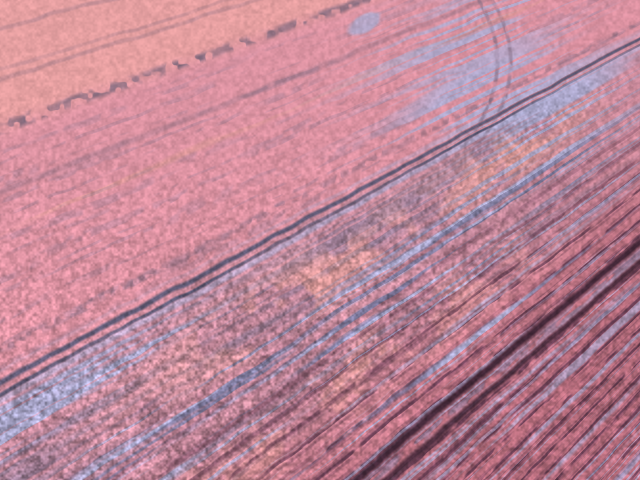
Reproduce this texture procedurally as a WebGL 2 fragment shader.

```glsl
#version 300 es
precision highp float;
// An oblique aerial view of a pink crop field with rows, wheel tracks and
// flattened blue streaks. Rows are straight lines through one vanishing point:
// each is a constant "row" value, broken up by stretched value noise.
uniform vec2 u_resolution;
out vec4 fragColor;

float hash(vec2 p) {
  p = fract(p * vec2(0.1031, 0.1137));
  p += dot(p, p.yx + 33.33);
  return fract((p.x + p.y) * p.x * 7.31);
}

float noise(vec2 p) {
  vec2 i = floor(p), f = fract(p);
  f = f * f * (3.0 - 2.0 * f);
  i += 200.0;
  return mix(mix(hash(i), hash(i + vec2(1, 0)), f.x),
             mix(hash(i + vec2(0, 1)), hash(i + vec2(1, 1)), f.x), f.y);
}

float fbm(vec2 p) {
  float sum = 0.0, amp = 0.5;
  for (int i = 0; i < 4; i++) {
    sum += amp * noise(p);
    p = p * 2.03 + 17.0;
    amp *= 0.5;
  }
  return sum / 0.94;
}

// Soft line of half width w around zero
float line(float d, float w) { return 1.0 - smoothstep(w * 0.2, w * 1.4, abs(d)); }

// Soft elliptical patch
float patchAt(vec2 q, vec2 centre, vec2 radius) {
  vec2 d = (q - centre) / radius;
  return exp(-dot(d, d));
}

void main() {
  vec2 p = gl_FragCoord.xy / u_resolution.y;
  float row = (p.y - 0.61 * p.x) / (1.0 - 0.36 * p.x);
  vec2 q = vec2(p.x, row);

  vec3 pink = vec3(0.86, 0.57, 0.63), salmon = vec3(0.90, 0.62, 0.62);
  vec3 rose = vec3(0.72, 0.43, 0.49), plum = vec3(0.34, 0.20, 0.29);
  vec3 mauve = vec3(0.56, 0.47, 0.57), slate = vec3(0.43, 0.43, 0.57);
  vec3 sky = vec3(0.67, 0.68, 0.83), apricot = vec3(0.86, 0.60, 0.57);

  // Noise: crop grain, clumps, and streaks drawn out along the rows
  float near = smoothstep(0.9, 0.1, p.y);
  float grain = noise(p * 125.0) * 0.6 + noise(p * 230.0 + 9.0) * 0.4 - 0.5;
  float clump = fbm(p * 16.0), broad = fbm(p * 4.0 + 3.0);
  float wear = noise(vec2(p.x * 55.0, row * 75.0));
  float wob = row + 0.006 * (noise(p * 28.0) - 0.5) + 0.008 * (noise(p * 7.0) - 0.5);
  float comb = noise(vec2(p.x * 2.5, wob * 55.0)) * 0.45
             + noise(vec2(p.x * 4.0 + 5.0, wob * 120.0)) * 0.55;
  float thread = noise(vec2(p.x * 5.0 + 8.0, wob * 95.0 + 4.0));

  // Ground colour from the far salmon strip to the near rose rows
  vec3 col = mix(pink, rose, smoothstep(0.0, -0.8, row + 0.3 * (broad - 0.5)));
  col = mix(col, salmon, smoothstep(0.70, 0.77, wob));
  col = mix(col, apricot, 0.6 * line(wob - 0.52, 0.012) * smoothstep(0.3, 0.7, thread));
  float farRows = smoothstep(0.12, 0.25, row) * (1.0 - smoothstep(0.68, 0.72, row));
  col = mix(col, mauve, 0.32 * farRows * smoothstep(0.55, 0.85, thread) * smoothstep(0.2, 0.6, wear));

  // Thinned, trampled belt with apricot clumps
  float belt = smoothstep(-0.5, -0.15, row) * (1.0 - smoothstep(0.12, 0.22, row));
  belt *= 1.0 - 0.6 * smoothstep(1.1, 1.33, p.x);
  col = mix(col, mauve, belt * (0.28 + 0.5 * smoothstep(0.35, 0.65, comb)));
  float warm = patchAt(q, vec2(0.62, 0.01), vec2(0.28, 0.09))
             + patchAt(q, vec2(1.08, 0.04), vec2(0.15, 0.11))
             + 0.9 * patchAt(q, vec2(0.7, -0.32), vec2(0.4, 0.1));
  col = mix(col, apricot, 0.75 * min(warm, 1.0) * smoothstep(0.4, 0.6, clump));

  // Sowing rows, irregular and stronger towards the near corner
  float sown = line(fract(wob / 0.062) - 0.5, 0.07 + 0.16 * thread);
  float fine = line(fract(wob / 0.031) - 0.5, 0.2);
  float rowFade = smoothstep(0.15, -0.55, row) * smoothstep(0.1, 0.6, wear + 0.5 * (thread - 0.4));
  col = mix(col, plum, rowFade * min(0.8 * sown + 0.3 * fine, 0.85));
  float pale = smoothstep(0.1, -0.3, row) * smoothstep(0.62, 0.85, comb + 0.12 * clump);
  col = mix(col, sky * 0.97, 0.65 * pale);

  // Flattened blue areas, combed into streaks
  float flattened = 1.1 * patchAt(q, vec2(0.08, 0.10), vec2(0.36, 0.06))
              + 0.85 * patchAt(q, vec2(0.45, -0.15), vec2(0.55, 0.11))
              + 0.85 * patchAt(q, vec2(1.0, -0.10), vec2(0.28, 0.11))
              + 0.9 * patchAt(q, vec2(1.0, 0.30), vec2(0.17, 0.10))
              + 0.85 * patchAt(q, vec2(0.98, 0.53), vec2(0.22, 0.13))
              + 0.8 * patchAt(q, vec2(1.16, 0.12), vec2(0.17, 0.13))
              + 0.7 * patchAt(q, vec2(0.95, -0.48), vec2(0.28, 0.03));
  float blue = min(flattened * 1.4, 1.0) * smoothstep(0.46, 0.68, comb + 0.26 * (flattened - 0.6) + 0.12 * (clump - 0.5));
  float shade = smoothstep(0.05, -0.12, row) * smoothstep(0.3, 0.65, thread);
  col = mix(col, mix(sky, slate, 0.85 * shade), 0.85 * blue);
  float spot = patchAt(q, vec2(0.76, 0.67), vec2(0.04, 0.03));
  col = mix(col, sky, 0.8 * smoothstep(0.3, 0.6, spot * (0.1 + 1.5 * clump)));

  // Far tracks: thin and crumbled into dots
  float dots = smoothstep(0.35, 0.65, noise(p * 85.0));
  float far = line(wob - 0.737, 0.014) * dots + 0.45 * line(wob - 0.60, 0.009)
            + 0.4 * line(wob - 0.835, 0.006) + 0.3 * line(wob - 0.855, 0.005)
            + 0.4 * line(wob - 0.94, 0.006) + 0.5 * line(wob - 0.27, 0.012) * dots;
  col = mix(col, mauve * 0.82, min(far, 1.0) * (0.5 + 0.5 * wear));

  // Middle and near wheel tracks with pale verges
  col = mix(col, sky, 0.6 * line(wob - 0.166, 0.010) + 0.4 * line(wob - 0.225, 0.006) * thread);
  col = mix(col, slate * 0.78, 0.9 * line(wob - 0.203, 0.008) + 0.7 * line(wob - 0.178, 0.006) * (0.5 + thread));
  col = mix(col, mauve * 1.1, 0.7 * line(wob + 0.655, 0.024) * smoothstep(0.2, 0.6, wear));
  col = mix(col, plum * 0.72, 0.95 * line(wob + 0.615, 0.019) + 0.85 * line(wob + 0.692, 0.016));

  // Curved pair of tracks crossing the far rows
  float bend = p.x - 1.064 + 2.3 * (p.y - 0.87) * (p.y - 0.87);
  float arcs = line(bend, 0.005) + line(bend + 0.028, 0.005);
  col = mix(col, mauve * 0.9, 0.6 * arcs * smoothstep(0.62, 0.78, p.y) * (0.4 + 0.6 * dots));

  // Crop texture and light haze towards the top left
  col *= 1.0 + grain * (0.20 + 0.32 * near + 0.2 * belt) + 0.22 * (clump - 0.5) * near;
  col = mix(col, vec3(0.90, 0.66, 0.70), 0.15 * smoothstep(0.3, 1.0, row));
  fragColor = vec4(clamp(col, 0.0, 1.0), 1.0);
}
```
